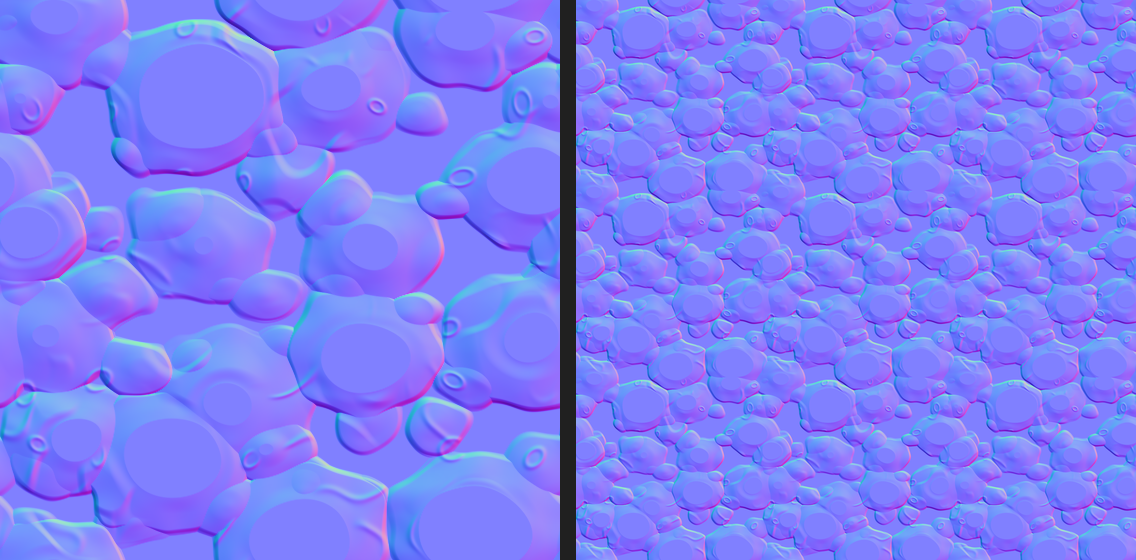
Left, the tile; right, the same tile 3 across and 3 down.
Give the GLSL for this texture map, as a WebGL 1 fragment shader.

```glsl
precision highp float;
// Tangent-space normal map of overlapping worn stones with flat tops.
// Wrapped grids of sloped stones form a height field, capped into plateaus and
// dressed with folds and oval rings; its slope gives the normal colour.

uniform vec2 u_resolution;

const float CAP = 0.021; // height of the flat tops

vec2 hash2(vec2 p) {
  return fract(sin(vec2(dot(p, vec2(127.1, 311.7)), dot(p, vec2(269.5, 183.3)))) * 43758.5453);
}

float corner(vec2 cell, vec2 offset, float n, float seed) {
  return dot(hash2(mod(cell, n) + seed) * 2.0 - 1.0, offset);
}

// Gradient noise that wraps after n cells
float noise(vec2 p, float n, float seed) {
  vec2 c = floor(p * n), f = fract(p * n);
  vec2 u = f * f * f * (f * (f * 6.0 - 15.0) + 10.0);
  vec2 e = vec2(1.0, 0.0);
  return mix(
    mix(corner(c, f, n, seed), corner(c + e.xy, f - e.xy, n, seed), u.x),
    mix(corner(c + e.yx, f - e.yx, n, seed), corner(c + 1.0, f - 1.0, n, seed), u.x), u.y);
}

// Highest of the scattered stones in an n by n wrapped grid
float stones(vec2 p, float n, float seed, float minRadius, float maxRadius, float wobble) {
  float top = 0.0;
  for (int j = -1; j <= 1; j++) {
    for (int i = -1; i <= 1; i++) {
      vec2 cell = floor(p * n) + vec2(float(i), float(j));
      vec2 id = mod(cell, n) + seed;
      vec2 shape = hash2(id + 57.3);
      vec2 q = p - (cell + 0.12 + 0.76 * hash2(id)) / n;
      float radius = mix(minRadius, maxRadius, shape.y);
      float d = sqrt(dot(q * q, vec2(0.78, 1.2)) + 0.0002);
      float inside = max(radius - d + wobble * smoothstep(0.5, 1.0, d / radius), 0.0);
      float angle = shape.x * 6.2832;
      float slope = 0.15 + 0.13 * fract(shape.x * 7.0)
        + 0.07 * dot(q / radius, vec2(cos(angle), sin(angle)));
      float rim = mix(0.001, 0.008, fract(shape.y * 9.0)) * smoothstep(0.0, 0.013, inside);
      top = max(top, inside * slope + rim);
    }
  }
  return top;
}

// Raised oval outlines, one in some of the cells
float rings(vec2 p) {
  vec2 cell = floor(p * 8.0);
  vec2 id = mod(cell, 8.0) + 91.7;
  vec2 rnd = hash2(id);
  vec2 q = p - (cell + 0.35 + 0.3 * hash2(id + 13.1)) / 8.0;
  float angle = rnd.x * 6.2832;
  q = mat2(cos(angle), sin(angle), -sin(angle), cos(angle)) * q * vec2(1.0, 1.0);
  float d = (length(q * vec2(1.0, 1.4)) - mix(0.014, 0.022, rnd.x)) / 0.005;
  return step(0.6, rnd.y) * exp(-d * d);
}

float height(vec2 p) {
  vec2 bend = vec2(noise(p, 6.0, 3.1), noise(p, 6.0, 23.7));
  vec2 w = p + 0.022 * bend;
  float wobble = 0.035 * noise(p, 13.0, 41.3);
  float h = max(stones(w, 4.0, 5.3, 0.095, 0.155, wobble),
                stones(w, 7.0, 71.9, 0.045, 0.085, wobble));
  h = min(h, CAP);

  // Folds and lumps live on the slopes only, leaving tops and ground flat
  float sides = smoothstep(0.0, 0.006, CAP - h) * smoothstep(0.0, 0.004, h);
  float fold = smoothstep(-0.04, 0.04, noise(w, 7.0, 17.9))
    * smoothstep(-0.02, 0.25, noise(p, 5.0, 33.3));
  float line = noise(w, 9.0, 63.1) / 0.05;
  float crease = exp(-line * line) * smoothstep(0.05, 0.25, noise(p, 6.0, 83.9));
  float lumps = noise(p, 11.0, 7.7);
  return h + sides * (0.005 * fold + 0.003 * crease + 0.006 * lumps + 0.0022 * rings(w));
}

void main() {
  vec2 p = gl_FragCoord.xy / u_resolution;
  vec2 e = vec2(0.0014, 0.0);
  vec2 slope = vec2(height(p + e.xy) - height(p - e.xy),
                    height(p + e.yx) - height(p - e.yx)) / (2.0 * e.x);
  vec3 normal = normalize(vec3(-slope, 1.0));
  gl_FragColor = vec4(normal * 0.5 + 0.5, 1.0);
}
```
